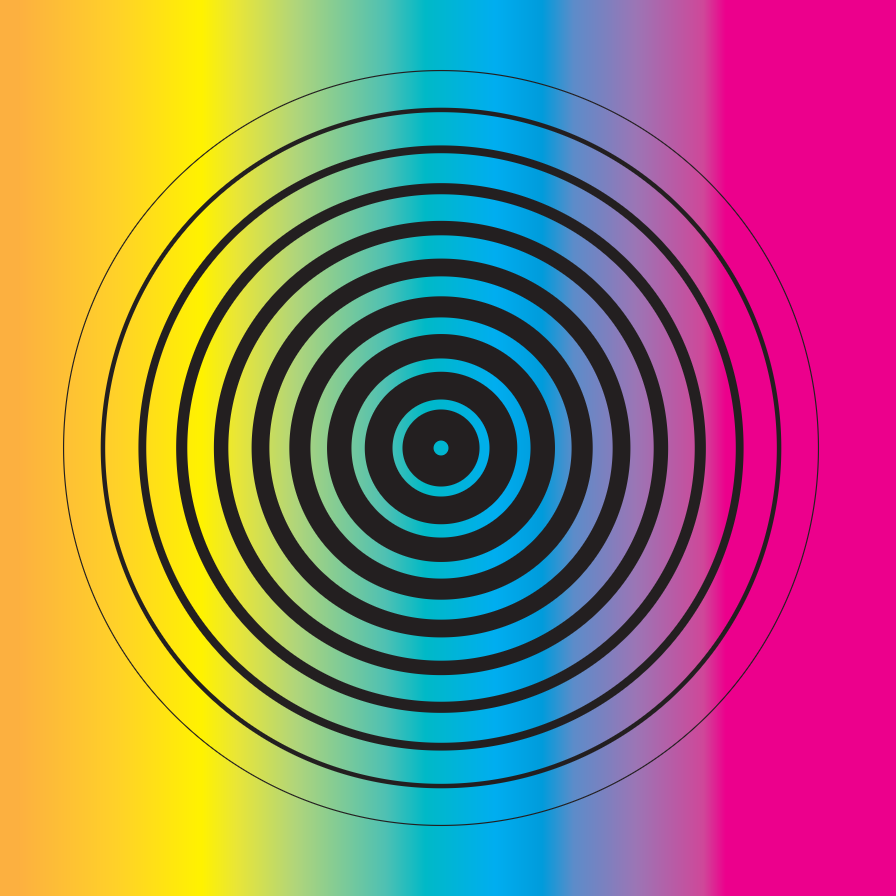
A WebGL 2 fragment shader for this background:

```glsl
#version 300 es
precision highp float;

uniform vec2 u_resolution;
out vec4 outColor;

// Ring layout, as fractions of the canvas
const vec2 RING_CENTER = vec2(0.4922, 0.5);
const int RING_COUNT = 10;
const float OUTER_RADIUS = 0.4219;
const float RING_STEP = 0.0421;
const float THINNEST_WIDTH = 0.0013;
const float WIDTH_GROWTH = 0.00371;
const vec3 INK = vec3(0.137, 0.122, 0.125);

// Horizontal spectrum: positions and their colours
const int STOP_COUNT = 13;
const float STOP_X[STOP_COUNT] = float[](
    0.02, 0.13, 0.225, 0.265, 0.33, 0.43, 0.475,
    0.553, 0.605, 0.64, 0.71, 0.785, 0.81);
const vec3 STOP_COLOR[STOP_COUNT] = vec3[](
    vec3(0.99, 0.69, 0.25),   // orange
    vec3(1.00, 0.82, 0.16),
    vec3(1.00, 0.95, 0.00),   // yellow
    vec3(0.91, 0.90, 0.22),
    vec3(0.69, 0.835, 0.48),  // green
    vec3(0.31, 0.755, 0.70),
    vec3(0.00, 0.725, 0.78),  // teal
    vec3(0.00, 0.68, 0.94),   // cyan
    vec3(0.00, 0.61, 0.86),   // blue
    vec3(0.36, 0.55, 0.79),
    vec3(0.61, 0.46, 0.71),   // violet
    vec3(0.81, 0.28, 0.60),
    vec3(0.925, 0.00, 0.55)); // magenta

vec3 spectrum(float x) {
    vec3 color = STOP_COLOR[0];
    for (int i = 1; i < STOP_COUNT; i++) {
        float t = (x - STOP_X[i - 1]) / (STOP_X[i] - STOP_X[i - 1]);
        color = mix(color, STOP_COLOR[i], clamp(t, 0.0, 1.0));
    }
    return color;
}

// Antialiased step: 0 inside the edge radius, 1 outside
float outside(float radius, float edge, float pixel) {
    return clamp((radius - edge) / pixel + 0.5, 0.0, 1.0);
}

// Concentric rings that thicken towards the centre
float ringCoverage(float radius, float pixel) {
    float coverage = 0.0;
    for (int i = 0; i < RING_COUNT; i++) {
        float outer = OUTER_RADIUS - RING_STEP * float(i);
        float inner = outer - THINNEST_WIDTH - WIDTH_GROWTH * float(i);
        coverage += outside(radius, inner, pixel) - outside(radius, outer, pixel);
    }
    return clamp(coverage, 0.0, 1.0);
}

void main() {
    float pixel = 1.0 / min(u_resolution.x, u_resolution.y);
    vec2 p = (gl_FragCoord.xy - 0.5 * u_resolution) * pixel + 0.5;

    float rings = ringCoverage(length(p - RING_CENTER), pixel);
    outColor = vec4(mix(spectrum(p.x), INK, rings), 1.0);
}
```
